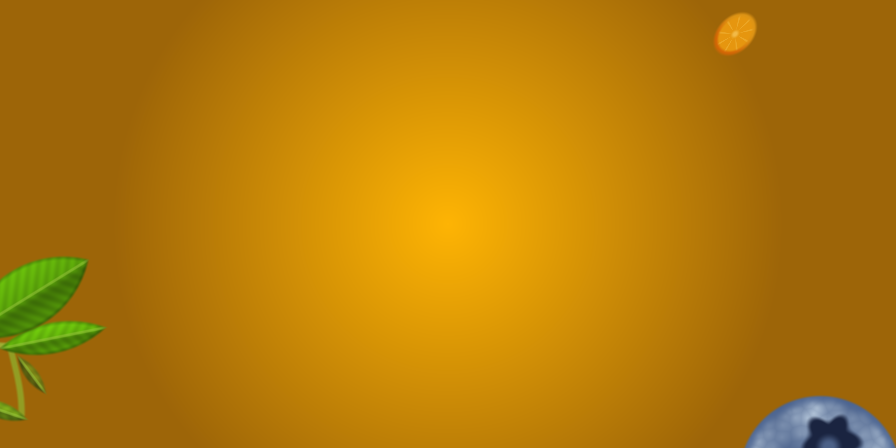
A Shadertoy shader for this background:

```glsl
// Amber radial glow with a leafy sprig, a small orange slice and a blueberry.
#define GLOW_CENTER vec2(1.0, 0.5)
#define GLOW_RADIUS 0.75
#define GLOW_COLOR vec3(0.995, 0.705, 0.015)
#define AMBER_COLOR vec3(0.615, 0.395, 0.030)
#define LEAF_COLOR vec3(0.37, 0.67, 0.04)
#define SLICE_CENTER vec2(1.641, 0.924)
#define SLICE_RADII vec2(0.054, 0.038)
#define BERRY_CENTER vec2(1.831, -0.062)
#define BERRY_RADII vec2(0.180, 0.178)
#define SOFTNESS 0.004

float coverage(float d) {
    return 1.0 - smoothstep(-SOFTNESS, SOFTNESS, d);
}

// Cellular noise: distance to the nearest scattered point
float cellNoise(vec2 p) {
    vec2 cell = floor(p);
    float nearest = 1.0;
    for (int j = -1; j <= 1; j++)
    for (int i = -1; i <= 1; i++) {
        vec2 c = cell + vec2(i, j);
        vec2 jitter = fract(sin(vec2(dot(c, vec2(127.1, 311.7)), dot(c, vec2(269.5, 183.3)))) * 4375.5);
        nearest = min(nearest, length(c + jitter - p));
    }
    return nearest;
}

float segmentDistance(vec2 p, vec2 a, vec2 b) {
    vec2 ab = b - a;
    return length(p - a - ab * clamp(dot(p - a, ab) / dot(ab, ab), 0.0, 1.0));
}

// Pointed leaf from base to tip, with midrib and slanted veins
void addLeaf(inout vec3 color, vec2 p, vec2 base, vec2 tip, float halfWidth, vec3 tint) {
    float halfLength = 0.5 * length(tip - base);
    vec2 axis = normalize(tip - base);
    vec2 q = p - 0.5 * (base + tip);
    q = vec2(dot(q, axis), dot(q, vec2(-axis.y, axis.x)));
    float arc = (halfLength * halfLength + halfWidth * halfWidth) / (2.0 * halfWidth);
    float d = length(vec2(q.x, abs(q.y) + arc - halfWidth)) - arc;

    float across = q.y / halfWidth;
    float veins = sin((q.x - 0.8 * abs(q.y)) * 230.0);
    vec3 leaf = tint * (0.94 + 0.16 * across + 0.05 * veins);
    leaf *= 1.0 - 0.25 * smoothstep(0.1, -0.25, across) * smoothstep(-0.9, -0.25, across);
    leaf = mix(leaf, vec3(0.62, 0.80, 0.25), 0.5 * (1.0 - smoothstep(0.001, 0.005, abs(q.y))));
    leaf *= mix(0.78, 1.0, smoothstep(0.0, 0.010, -d));
    color = mix(color, leaf, coverage(d));
}

void addSprig(inout vec3 color, vec2 p) {
    // Curved stem and side twig
    vec2 bent = p - vec2(0.012 * sin(p.y * 16.0), 0.0);
    float stem = segmentDistance(bent, vec2(0.028, 0.23), vec2(0.037, 0.075)) - 0.007;
    color = mix(color, vec3(0.57, 0.64, 0.15), 0.9 * coverage(stem));
    float twig = segmentDistance(p, vec2(-0.01, 0.23), vec2(0.07, 0.225)) - 0.006;
    color = mix(color, vec3(0.62, 0.68, 0.20), coverage(twig));

    addLeaf(color, p, vec2(0.040, 0.205), vec2(0.102, 0.122), 0.014, vec3(0.50, 0.54, 0.09));
    addLeaf(color, p, vec2(-0.060, 0.105), vec2(0.060, 0.064), 0.018, vec3(0.48, 0.65, 0.10));
    addLeaf(color, p, vec2(0.000, 0.222), vec2(0.236, 0.269), 0.034, LEAF_COLOR * 1.08);
    addLeaf(color, p, vec2(-0.075, 0.252), vec2(0.197, 0.420), 0.068, LEAF_COLOR);
}

void addSlice(inout vec3 color, vec2 p) {
    vec2 q = p - SLICE_CENTER;
    q = vec2(q.x + q.y, q.y - q.x) * 0.7071;
    float r = length(q / SLICE_RADII);
    float angle = atan(q.y / SLICE_RADII.y, q.x / SLICE_RADII.x);
    float spokes = smoothstep(0.75, 1.0, cos(angle * 9.0)) * smoothstep(0.15, 0.4, r);
    vec3 pulp = mix(vec3(0.90, 0.59, 0.06), vec3(0.94, 0.70, 0.22), 0.6 * spokes);
    pulp = mix(vec3(0.95, 0.73, 0.28), pulp, smoothstep(0.05, 0.25, r));
    vec3 rind = mix(vec3(0.83, 0.40, 0.02), vec3(0.87, 0.58, 0.08), smoothstep(-0.04, 0.03, q.x));
    vec3 slice = mix(pulp, rind, smoothstep(0.74, 0.92, r));
    color = mix(color, slice, coverage((r - 1.0) * SLICE_RADII.y));
}

void addBerry(inout vec3 color, vec2 p) {
    vec2 q = (p - BERRY_CENTER) / BERRY_RADII;
    float r = length(q);
    float bloom = cellNoise(p * 38.0);

    // Waxy skin, palest in a band around the crown
    float pale = exp(-10.0 * pow(r - 0.76, 2.0)) * (0.75 + 0.25 * sin(q.x * 7.0 + 2.0));
    vec3 skin = mix(vec3(0.25, 0.34, 0.51), vec3(0.69, 0.76, 0.84), pale * (1.0 - 0.45 * bloom));
    skin = mix(skin, vec3(0.28, 0.38, 0.56), 0.75 * smoothstep(0.86, 1.0, r));

    // Dark scalloped crown with a lit inner floor
    vec2 c = p - vec2(1.854, 0.020);
    float crownEdge = 0.055 + 0.010 * cos(5.0 * atan(c.y, c.x) + 0.9);
    float crown = length(c * vec2(0.92, 1.15)) - crownEdge;
    vec3 hollow = mix(vec3(0.10, 0.14, 0.25), vec3(0.30, 0.38, 0.53),
                      1.0 - smoothstep(0.008, 0.034, length(c + vec2(0.004, 0.018))));
    skin = mix(skin, hollow, 1.0 - smoothstep(-0.010, 0.008, crown));
    color = mix(color, skin, coverage((r - 1.0) * BERRY_RADII.y));
}

void mainImage(out vec4 fragColor, in vec2 fragCoord) {
    vec2 p = fragCoord / iResolution.y;
    p.x *= 2.0 * iResolution.y / iResolution.x;

    float glow = clamp(length(p - GLOW_CENTER) / GLOW_RADIUS, 0.0, 1.0);
    vec3 color = mix(GLOW_COLOR, AMBER_COLOR, glow);
    addSprig(color, p);
    addSlice(color, p);
    addBerry(color, p);
    fragColor = vec4(color, 1.0);
}
```
